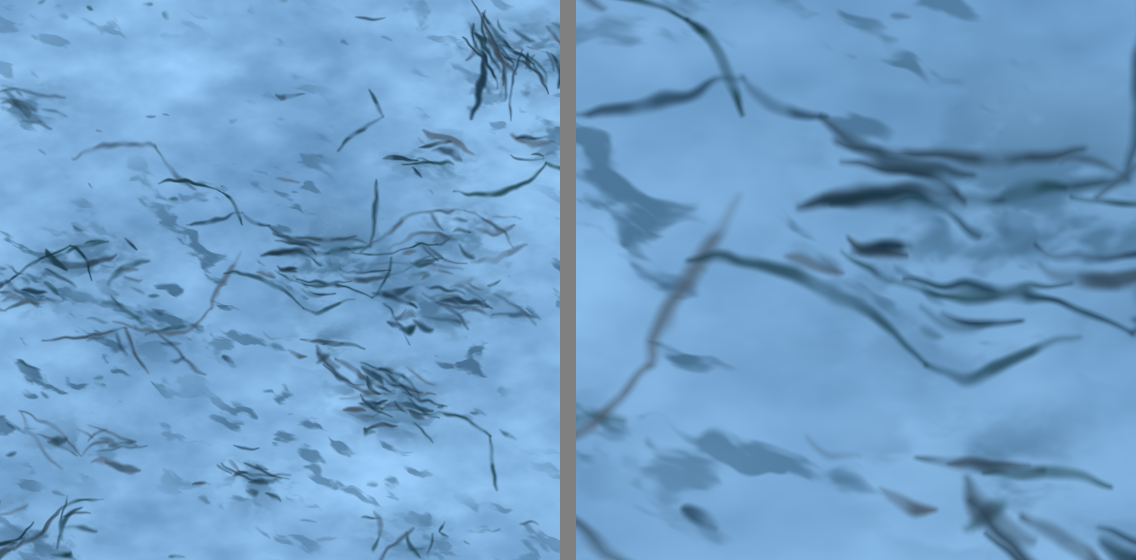
Left: the whole. Right: its middle third, enlarged.
This texture is drawn by a Shadertoy shader. Its source:

```glsl
// Withered grass lying on blue dusk snow. Layered value noise shades the snow;
// tapered, bent strokes are scattered in loops as specks, tufts and long stems,
// with ragged noise flecks between them. Units are canvas heights.

const vec3 SNOW_LIGHT = vec3(0.605, 0.805, 0.985);
const vec3 SNOW_SHADE = vec3(0.385, 0.57, 0.745);
const vec3 WET_SHADOW = vec3(0.27, 0.43, 0.56);
const vec3 INK        = vec3(0.07, 0.17, 0.24);
const vec3 MOSS       = vec3(0.11, 0.25, 0.27);
const vec3 STRAW      = vec3(0.30, 0.36, 0.42);

vec4 hash4(vec2 p) {
    vec4 q = fract(p.xyxy * vec4(0.1031, 0.1030, 0.0973, 0.1099));
    q += dot(q, q.wzxy + 33.33);
    return fract((q.xxyz + q.yzzw) * q.zywx);
}

float noise(vec2 p) {
    vec2 cell = floor(p), f = fract(p);
    f = f * f * (3.0 - 2.0 * f);
    float low  = mix(hash4(cell).x, hash4(cell + vec2(1, 0)).x, f.x);
    float high = mix(hash4(cell + vec2(0, 1)).x, hash4(cell + vec2(1, 1)).x, f.x);
    return mix(low, high, f.y);
}

float fbm(vec2 p) {
    float sum = 0.0, gain = 0.5;
    for (int i = 0; i < 4; i++) {
        sum += gain * noise(p);
        p = mat2(1.7, 0.9, -0.9, 1.7) * p + 17.3;
        gain *= 0.5;
    }
    return sum / 0.9375;
}

vec2 heading(float angle) { return vec2(cos(angle), sin(angle)); }

// Coverage of a tapered quadratic curve
float stroke(vec2 p, vec2 root, vec2 knee, vec2 tip, float width, float blur) {
    const float STEPS = 7.0;
    float d = 1.0;
    vec2 prev = root;
    for (float i = 1.0; i <= STEPS; i++) {
        float t = i / STEPS;
        vec2 next = mix(mix(root, knee, t), mix(knee, tip, t), t);
        vec2 seg = next - prev, rel = p - prev;
        float h = clamp(dot(rel, seg) / dot(seg, seg), 0.0, 1.0);
        float along = (i - 1.0 + h) / STEPS;
        float halfWidth = width * mix(0.25, 1.0, 4.0 * along * (1.0 - along));
        d = min(d, length(rel - seg * h) - halfWidth);
        prev = next;
    }
    return 1.0 - smoothstep(-blur, blur, d);
}

// Paints one blade, its tint and strength drawn from the seed
vec3 blade(vec3 col, vec2 p, vec2 root, float angle, float len, float bend,
           float width, float strength, vec2 seed) {
    vec2 dir = heading(angle);
    vec2 middle = root + 0.5 * len * dir;
    if (length(p - middle) > 0.7 * len + 0.015) return col;
    vec4 r = hash4(seed + 91.7);
    vec2 knee = middle + len * (bend * vec2(-dir.y, dir.x) + (r.x - 0.5) * 0.5 * dir);
    float cover = stroke(p, root, knee, root + len * dir, width, 0.0025 + 0.002 * r.x);
    vec3 tint = mix(INK, r.y < 0.5 ? MOSS : STRAW, r.z);
    float worn = mix(0.45, 1.0, smoothstep(0.15, 0.6, noise(p * 50.0 + seed)));
    return mix(col, tint, cover * strength * worn * mix(0.6, 1.0, r.w));
}

// A patch of blades around a centre, over a broken damp shadow
vec3 tuft(vec3 col, vec2 p, vec2 centre, float size, float lean, float spread,
          float count, float strength, vec2 seed) {
    vec2 rel = (p - centre) / size;
    if (length(rel) > 3.2) return col;
    float damp = exp(-dot(rel, rel * vec2(0.8, 2.2)));
    float ragged = smoothstep(0.42, 0.68, fbm(p * vec2(26.0, 42.0) + seed));
    col = mix(col, WET_SHADOW, damp * mix(0.15, 0.85, ragged) * strength);
    for (float i = 0.0; i < count; i++) {
        vec2 id = seed + vec2(i * 3.7, i * 1.3);
        vec4 a = hash4(id), b = hash4(id + 41.0);
        float angle = lean + (a.x + a.y - 1.0) * spread;
        float len = size * mix(0.35, 1.7, b.x * b.x);
        vec2 root = centre + (vec2(a.z, a.w) - 0.5) * size * vec2(2.0, 1.0)
                  - 0.5 * len * heading(angle);
        col = blade(col, p, root, angle, len, (b.y - 0.5) * 0.55,
                    mix(0.002, 0.0062, b.z * b.z), strength, id);
    }
    return col;
}

// Short dashes lying alone on the snow
vec3 specks(vec3 col, vec2 p, float cells) {
    vec2 home = floor(p * cells);
    for (int k = 0; k < 9; k++) {
        vec2 id = home + vec2(k % 3 - 1, k / 3 - 1);
        vec4 a = hash4(id + 7.0), b = hash4(id + 63.0);
        if (a.x > 0.34) continue;
        col = blade(col, p, (id + a.yz) / cells, -0.3 + (a.w - 0.5) * 1.1,
                    mix(0.012, 0.045, b.x * b.x), (b.y - 0.5) * 0.3,
                    mix(0.0015, 0.004, b.z), mix(0.3, 0.95, b.w), id);
    }
    return col;
}

void mainImage(out vec4 fragColor, in vec2 fragCoord) {
    vec2 uv = fragCoord / iResolution.y;

    // Snow: broad drifts and finer flattened lumps
    float drift = 0.5 * fbm(uv * vec2(3.5, 6.0) + 3.0) + 0.5 * fbm(uv * vec2(15.0, 25.0) + 40.0);
    vec3 col = mix(SNOW_SHADE, SNOW_LIGHT, clamp(0.52 + 1.45 * (drift - 0.5), 0.0, 1.0));

    // Warped space makes the strokes wander
    vec2 p = uv + 0.018 * (vec2(noise(uv * 16.0), noise(uv * 16.0 + 50.0)) - 0.5)
                + 0.006 * (vec2(noise(uv * 60.0), noise(uv * 60.0 + 80.0)) - 0.5);

    // Ragged flecks of half buried grass
    float belt = exp(-pow((uv.y - 0.42) / 0.3, 2.0));
    float fleck = smoothstep(0.6, 0.74, fbm(vec2(p.x, p.y + 0.3 * p.x) * vec2(20.0, 42.0) + 9.0));
    float patchy = smoothstep(0.3, 0.65, noise(uv * 6.0 + 23.0));
    col = mix(col, WET_SHADOW, fleck * patchy * mix(0.35, 0.95, belt));
    col = specks(col, p, 15.0);

    // Scattered tufts, thickest in the middle band
    for (int k = 0; k < 30; k++) {
        vec2 cell = vec2(k % 5, k / 5);
        vec4 r = hash4(cell + 211.0), s = hash4(cell + 307.0);
        vec2 centre = (cell + 0.1 + 0.8 * r.xy) / vec2(5.0, 6.0);
        float band = exp(-pow((centre.y - 0.42) / 0.3, 2.0));
        if (r.z > 0.4 + 0.5 * band) continue;
        float lean = s.x < 0.15 ? 1.2 : -0.2;
        col = tuft(col, p, centre, mix(0.045, 0.085, r.w), lean, 1.0,
                   floor(mix(6.0, 14.0, s.y)), mix(0.65, 1.0, s.z), cell * 9.0 + 5.0);
    }

    // Long kinked stems
    for (float i = 0.0; i < 13.0; i++) {
        vec2 id = vec2(i * 5.3, 137.0 + i);
        vec4 a = hash4(id), b = hash4(id + 19.0);
        vec2 root = vec2(fract(i * 0.618 + 0.15) * 0.85, mix(0.2, 0.75, a.x));
        float angle = (a.y - 0.5) * 1.3, len = mix(0.09, 0.2, a.z);
        float turn = (b.x < 0.6 ? -1.0 : 1.0) * mix(0.4, 1.5, b.y);
        float width = mix(0.002, 0.0042, b.z);
        col = blade(col, p, root, angle, len, (a.w - 0.5) * 0.7, width, 0.95, id);
        col = blade(col, p, root + len * heading(angle), angle + turn, len * 0.6,
                    (b.w - 0.5) * 0.6, width, 0.95, id);
    }

    // Larger clumps: flattened bundles and upright corner growth
    col = tuft(col, p, vec2(0.61, 0.53), 0.11, -0.12, 0.3, 15.0, 1.0, vec2(17.0, 4.0));
    col = tuft(col, p, vec2(0.68, 0.30), 0.08, -0.45, 0.7, 17.0, 1.0, vec2(29.0, 8.0));
    col = tuft(col, p, vec2(0.93, 0.90), 0.10, 1.75, 1.0, 26.0, 1.0, vec2(53.0, 2.0));
    col = tuft(col, p, vec2(0.07, 0.05), 0.08, 0.5, 1.4, 15.0, 1.0, vec2(71.0, 6.0));

    fragColor = vec4(col, 1.0);
}
```
